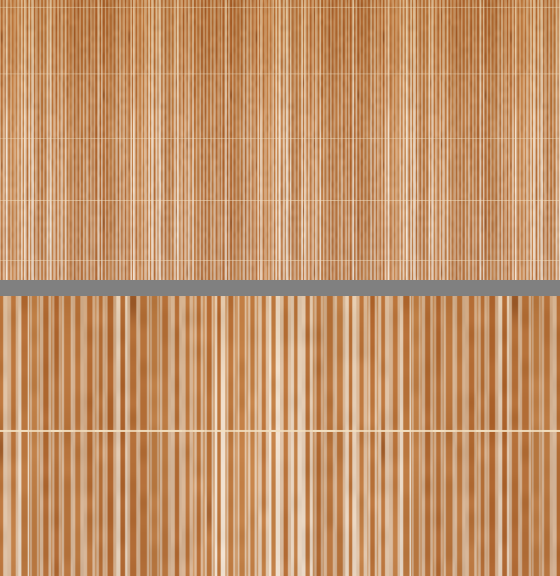
Top: the whole. Bottom: its middle third, enlarged.
A Shadertoy shader for this texture:

```glsl
const float SLATS = 154.0;         // slats across the canvas
const float SLATS_PER_TILE = 35.0; // slats before the weave repeats
const float SLATS_PER_GROUP = 5.0; // slats sharing a similar shade
const float LAST_THREAD = 4.0;
const int SAMPLES = 3;

const vec3 UMBER  = vec3(0.68, 0.38, 0.16);
const vec3 AMBER  = vec3(0.77, 0.52, 0.29);
const vec3 TAN    = vec3(0.81, 0.64, 0.49);
const vec3 CREAM  = vec3(0.87, 0.77, 0.67);
const vec3 IVORY  = vec3(0.95, 0.90, 0.84);
const vec3 THREAD = vec3(0.95, 0.88, 0.76);

float hash(vec2 p) {
    vec3 q = fract(vec3(p.xyx) * 0.1031);
    q += dot(q, q.yzx + 33.33);
    return fract((q.x + q.y) * q.z);
}

// Smooth random value along one slat
float grain(float id, float t, float seed) {
    float cell = floor(t);
    float f = smoothstep(0.0, 1.0, fract(t));
    vec2 key = vec2(id + seed * 61.0, cell + seed * 17.0);
    return mix(hash(key), hash(key + vec2(0.0, 1.0)), f);
}

// Smooth random shade across neighbouring slats, repeating with the tile
float groupShade(float id) {
    float groups = SLATS_PER_TILE / SLATS_PER_GROUP;
    float t = id / SLATS_PER_GROUP;
    float a = hash(vec2(mod(floor(t), groups), 131.0));
    float b = hash(vec2(mod(floor(t) + 1.0, groups), 131.0));
    return mix(a, b, smoothstep(0.0, 1.0, fract(t)));
}

// Filtered coverage of a band around zero
float band(float d, float halfWidth, float pixel) {
    return clamp((halfWidth - abs(d)) / pixel + 0.5, 0.0, 1.0);
}

// Elongated dark mark at a random height of a few slats
float knot(float id, float y) {
    float present = step(hash(vec2(id, 71.0)), 0.2);
    float height = fract(y * 2.2 - hash(vec2(id, 83.0)));
    return present * (1.0 - smoothstep(0.0, 0.08, abs(height - 0.5)));
}

// One slat: a dark edge, a pale face and sometimes a thin inner line
vec3 slatColor(float x, float y, float pixel) {
    float id = mod(floor(x), SLATS_PER_TILE);
    float shade = groupShade(id);
    float tone = hash(vec2(id, 3.0));
    float halfWidth = mix(0.15, 0.29, hash(vec2(id, 11.0))) - 0.05 * (shade - 0.5);
    float offset = 0.2 * (hash(vec2(id, 19.0)) - 0.5);
    float wear = grain(id, y * 6.0, 1.0);
    float fiber = grain(id, y * 50.0, 2.0) - 0.5;

    // Pale faces, with bright openings in the lighter groups
    float light = 0.35 * tone + 0.55 * shade + 0.35 * wear;
    vec3 face = mix(TAN, CREAM, clamp(light, 0.0, 1.0));
    float opening = step(hash(vec2(id, 29.0)), 0.05 + 0.4 * shade);
    face = mix(face, IVORY, opening * (0.45 + 0.35 * wear));

    // Dark edges, fading along their length
    vec3 edge = mix(UMBER, AMBER, 0.6 * hash(vec2(id, 41.0)) + 0.4 * wear);
    edge = mix(edge, UMBER * 0.85, 0.7 * knot(id, y));

    float d = fract(x) - 0.5 - offset;
    float hasInner = step(hash(vec2(id, 53.0)), 0.35) * (1.0 - opening);
    float innerLine = hasInner * band(abs(d) - 0.46, 0.07, pixel + 0.04);
    vec3 color = mix(face, AMBER, 0.7 * innerLine);
    color = mix(color, edge, band(d, halfWidth, pixel + 0.06));
    return color * (0.965 + 0.07 * shade) + 0.05 * fiber;
}

// Nearest binding thread; spacing grows slightly toward the top
float threadMask(float y, float pixel) {
    float n = clamp(floor((y - 0.070) / 0.226 + 0.5), 0.0, LAST_THREAD);
    float height = 0.070 + 0.210 * n + 0.004 * n * n;
    return band(y - height, 0.0012, pixel) * min(1.0, 0.0024 / pixel);
}

void mainImage(out vec4 fragColor, in vec2 fragCoord) {
    vec2 uv = fragCoord / iResolution.xy;
    float slatPixel = SLATS / iResolution.x;
    float samplePixel = slatPixel / float(SAMPLES);

    // Average across the pixel so narrow slats stay smooth
    vec3 color = vec3(0.0);
    for (int i = 0; i < SAMPLES; i++) {
        float shift = (float(i) + 0.5) / float(SAMPLES) - 0.5;
        color += slatColor(uv.x * SLATS + shift * slatPixel, uv.y, samplePixel);
    }
    color /= float(SAMPLES);

    // Warmer at the top, paler toward the bottom
    color *= mix(vec3(1.0), vec3(0.95, 0.89, 0.78), smoothstep(0.45, 1.0, uv.y));
    color += vec3(0.0, 0.012, 0.03) * (1.0 - smoothstep(0.0, 0.6, uv.y));

    // Binding threads, slightly uneven from slat to slat
    float id = mod(floor(uv.x * SLATS), SLATS_PER_TILE);
    float cover = mix(0.75, 1.0, hash(vec2(id, 97.0)));
    color = mix(color, THREAD, cover * threadMask(uv.y, 1.0 / iResolution.y));

    fragColor = vec4(clamp(color, 0.0, 1.0), 1.0);
}
```
